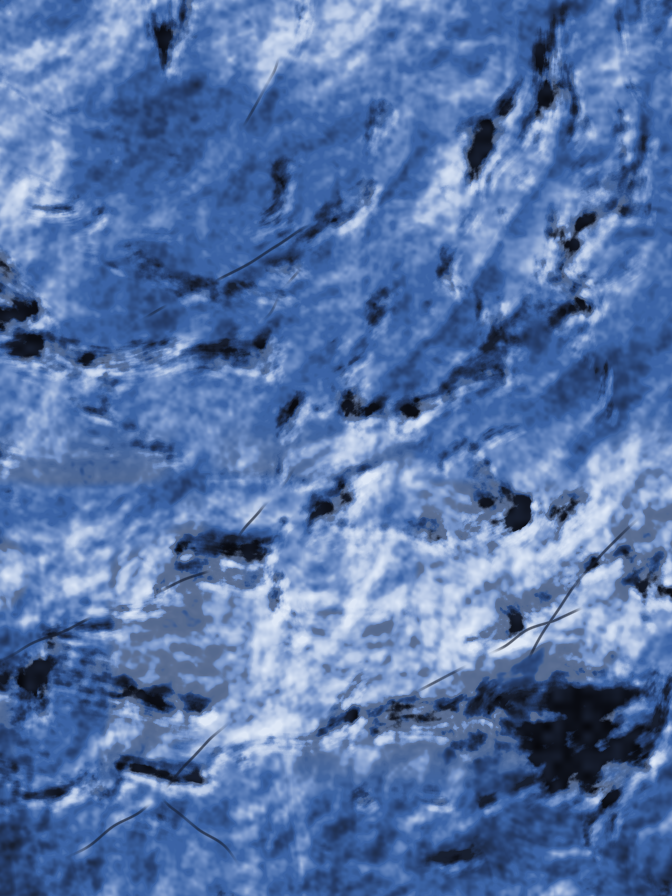
This texture is drawn by a Shadertoy shader. Its source:

```glsl
// Shaded snow draped over stems and heather, with dark ragged hollows.
// A height field of puffs and arcing ridges is lit from one side, and the
// resulting tone picks a colour from a ramp running from navy to white.

const vec3 PIT_BLACK  = vec3(0.025, 0.03, 0.05);
const vec3 PIT_EDGE   = vec3(0.09, 0.12, 0.19);
const vec3 NAVY       = vec3(0.15, 0.25, 0.44);
const vec3 SNOW_BLUE  = vec3(0.23, 0.39, 0.65);
const vec3 PALE_BLUE  = vec3(0.46, 0.58, 0.79);
const vec3 SUNLIT     = vec3(0.71, 0.78, 0.90);
const vec3 GLINT      = vec3(0.87, 0.91, 0.97);
const vec3 RIM_GREY   = vec3(0.36, 0.42, 0.54);

const vec2  ARC_CENTRE  = vec2(0.08, 1.05);  // ridges bend around this point
const float SEAM_RADIUS = 0.68;              // the long crease across the slope
const vec2  LIGHT_DIR   = vec2(-0.58, 0.81);
const float LIGHT_STEP  = 0.010;
const float RELIEF      = 11.0;
const float EXPOSURE    = 0.14;
const float PIT_LEVEL   = 0.735;
const float TWIG_WIDTH  = 0.0011;
const int   TWIG_COUNT  = 10;

// Hollow clusters: centre and radius
const vec3 CLUSTERS[6] = vec3[6](
    vec3(0.61, 0.38, 0.075), vec3(0.67, 0.20, 0.085), vec3(0.02, 0.25, 0.06),
    vec3(0.16, 0.35, 0.05), vec3(0.41, 0.55, 0.06), vec3(0.35, 0.47, 0.05));

float hash(vec2 p) {
    return fract(sin(dot(p, vec2(127.1, 311.7))) * 43758.5453);
}

float noise(vec2 p) {
    vec2 i = floor(p), f = fract(p);
    f = f * f * (3.0 - 2.0 * f);
    return mix(mix(hash(i), hash(i + vec2(1, 0)), f.x),
               mix(hash(i + vec2(0, 1)), hash(i + vec2(1, 1)), f.x), f.y);
}

float fbm(vec2 p) {
    float sum = 0.0, amp = 0.5;
    for (int i = 0; i < 5; i++) {
        sum += amp * noise(p);
        p = mat2(1.6, 1.2, -1.2, 1.6) * p + 7.3;
        amp *= 0.5;
    }
    return sum;
}

// Softened radius across the arcs, and distance along them
vec2 arcSpace(vec2 p) {
    vec2 d = p - ARC_CENTRE;
    return vec2(sqrt(dot(d, d) + 0.02), dot(d, vec2(0.8, 0.6)));
}

float blob(vec2 p, vec2 centre, float radius) {
    vec2 d = (p - centre) / radius;
    return exp(-dot(d, d));
}

// High inside hollows, raised where they cluster
float pitField(vec2 p) {
    vec2 a = arcSpace(p);
    float cluster = 0.0;
    for (int i = 0; i < 6; i++)
        cluster = max(cluster, blob(p, CLUSTERS[i].xy, CLUSTERS[i].z));
    float openSlope = smoothstep(0.62, 0.74, a.x) * smoothstep(0.40, 0.52, p.y);
    float ragged = 0.30 * (fbm(p * 50.0) - 0.484);
    return fbm(vec2(a.x * 25.0, a.y * 13.0) + 1.2 * noise(p * 14.0))
         + 0.19 * cluster - 0.06 * openSlope + ragged;
}

// x: distance to the nearest bent twig, y: strength along it
vec2 twigs(vec2 p) {
    vec2 best = vec2(1.0, 0.0);
    for (int i = 0; i < TWIG_COUNT; i++) {
        vec2 id = vec2(float(i), 3.7);
        vec2 origin = vec2(0.75 * hash(id), hash(id + 11.0));
        vec2 radial = normalize(origin - ARC_CENTRE);
        float turn = 1.6 * (hash(id + 23.0) - 0.5);
        vec2 along = mat2(cos(turn), sin(turn), -sin(turn), cos(turn))
                   * vec2(-radial.y, radial.x);
        vec2 d = p - origin;
        float u = dot(d, along), v = dot(d, vec2(-along.y, along.x));
        float reach = mix(0.05, 0.17, hash(id + 31.0));
        float bend = 2.4 * (hash(id + 47.0) - 0.5);
        float gap = abs(v - bend * u * u - 0.010 * (noise(vec2(u * 28.0, id.x)) - 0.5));
        float span = smoothstep(reach, reach * 0.7, abs(u));
        if (span > 0.0 && gap < best.x) best = vec2(gap, span);
    }
    return best;
}

float snowHeight(vec2 p) {
    vec2 q = p + 0.03 * vec2(noise(p * 11.0), noise(p * 11.0 + 40.0));
    vec2 a = arcSpace(q);
    float low = smoothstep(0.55, 0.35, p.y);
    float ridge = 1.0 - abs(2.0 * noise(vec2(a.x * 21.0, a.y * 6.0)) - 1.0);
    float puffs = abs(2.0 * noise(q * vec2(19.0, 15.0)) - 1.0)
                + 0.5 * abs(2.0 * noise(q * 37.0 + 9.0) - 1.0);
    vec2 twig = twigs(p);
    float coat = 0.035 * twig.y * exp(-pow(twig.x / 0.008, 2.0));
    return fbm(q * 11.0) * mix(0.85, 1.15, low) + coat
         + mix(0.15, 0.05, low) * ridge + mix(0.04, 0.12, low) * puffs
         - 0.12 * smoothstep(0.54, 0.76, pitField(p));
}

// Broad light and shade over the scene
float regionTone(vec2 p) {
    return 0.55 * blob(p, vec2(0.30, 0.29), 0.15) + 0.50 * blob(p, vec2(0.06, 0.83), 0.12)
         + 0.45 * blob(p, vec2(0.57, 0.80), 0.25) + 0.45 * blob(p, vec2(0.62, 0.30), 0.16)
         - 0.45 * blob(p, vec2(0.14, 0.60), 0.20) - 0.45 * smoothstep(0.20, 0.06, p.y);
}

float rise(float lo, float hi, float x) {
    return clamp((x - lo) / (hi - lo), 0.0, 1.0);
}

vec3 snowRamp(float tone) {
    vec3 c = mix(PIT_EDGE, NAVY, rise(-2.4, -1.2, tone));
    c = mix(c, SNOW_BLUE, rise(-1.2, -0.3, tone));
    c = mix(c, PALE_BLUE, rise(-0.15, 0.75, tone));
    c = mix(c, SUNLIT, rise(0.75, 1.5, tone));
    return mix(c, GLINT, rise(1.5, 2.5, tone));
}

void mainImage(out vec4 fragColor, in vec2 fragCoord) {
    vec2 p = fragCoord / iResolution.y;

    // Slope light, soft patches, fine grain and the long crease
    float slope = snowHeight(p) - snowHeight(p + LIGHT_STEP * LIGHT_DIR);
    float patches = 3.2 * (fbm(p * 5.0 + 19.0) - 0.484);
    float grain = 0.55 * (noise(p * 120.0) - 0.5) + 0.35 * (noise(p * 210.0) - 0.5);
    float pit = pitField(p);
    float shade = smoothstep(PIT_LEVEL - 0.12, PIT_LEVEL, pit);
    float offSeam = arcSpace(p).x - SEAM_RADIUS + 0.03 * (fbm(p * 14.0) - 0.484);
    float seam = exp(-pow(offSeam / 0.007, 2.0)) * smoothstep(0.3, 0.6, noise(p * 13.0));
    float tone = RELIEF * slope + patches + grain + regionTone(p)
               + EXPOSURE - 0.8 * shade - 0.9 * seam;
    vec3 color = snowRamp(tone);

    // Neutral grey half-tones low down and on the rims of hollows
    float lower = smoothstep(0.55, 0.42, p.y) * smoothstep(0.10, 0.20, p.y);
    float halfTone = smoothstep(-0.8, -0.3, tone) * smoothstep(0.7, 0.3, tone);
    float greyed = max(lower * smoothstep(0.45, 0.60, noise(p * 14.0 + 3.0)), shade);
    color = mix(color, RIM_GREY, 0.8 * greyed * halfTone);

    // Dark hollows
    vec3 hollow = mix(PIT_BLACK, PIT_EDGE, noise(p * 90.0));
    color = mix(color, hollow, smoothstep(PIT_LEVEL - 0.02, PIT_LEVEL + 0.05, pit));

    // Bare stretches of twig
    vec2 twig = twigs(p);
    float bare = twig.y * smoothstep(0.40, 0.70, noise(p * 24.0 + 5.0));
    color = mix(color, PIT_EDGE, 0.7 * bare * smoothstep(2.2 * TWIG_WIDTH, 0.4 * TWIG_WIDTH, twig.x));

    fragColor = vec4(color, 1.0);
}
```
